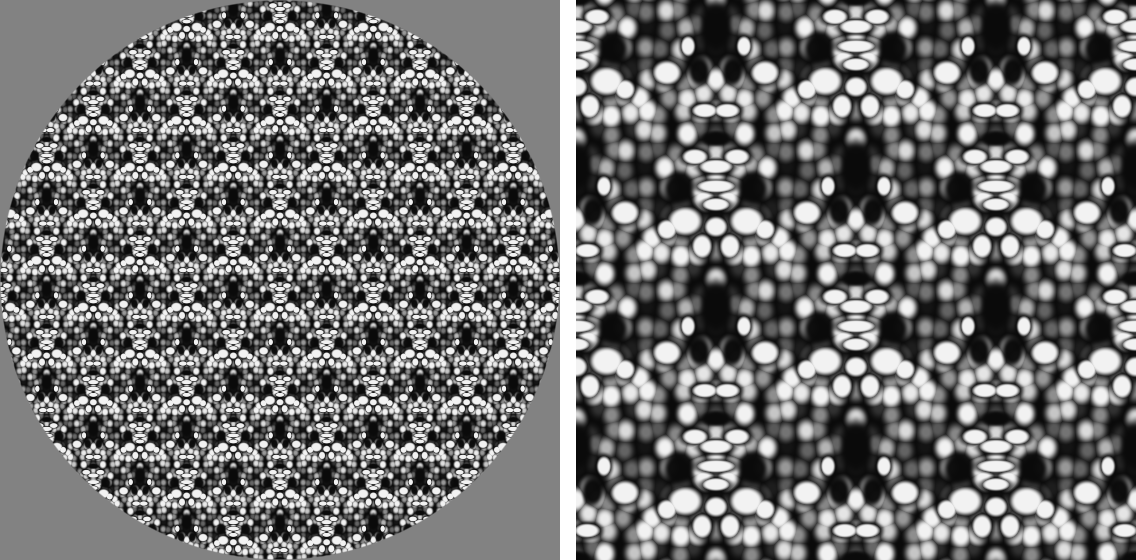
Left, the full canvas; right, a detail of the centre.
Write a Shadertoy shader that draws this pattern.

```glsl
// A grey disc of mirrored, half-dropped ornament: six periods across and six down.
// Jittered soft grains share hashes under the symmetry; a few ellipses carve
// the main light and dark shapes. The disc lies on a plain grey ground.

const float TILES = 12.0;   // half periods per canvas side
const float GRAINS = 8.0;   // grains per half period
const float GROUND = 0.51;
const float DISC_RADIUS = 0.499;

// Ellipses: centre xy, radii zw, in half periods
const vec4 LIGHTS[11] = vec4[11](
    vec4(0.00, 0.00, 0.14, 0.045), vec4(0.00, -0.13, 0.10, 0.045),
    vec4(0.15, 0.21, 0.09, 0.055), vec4(0.00, 0.14, 0.12, 0.050),
    vec4(0.08, 0.54, 0.09, 0.050), vec4(0.22, -0.25, 0.12, 0.100),
    vec4(0.35, -0.31, 0.07, 0.070), vec4(0.00, -0.29, 0.08, 0.070),
    vec4(0.10, -0.43, 0.07, 0.085), vec4(0.35, -1.19, 0.10, 0.085),
    vec4(0.20, -1.00, 0.05, 0.070));
const vec4 DARKS[4] = vec4[4](
    vec4(0.27, -0.02, 0.10, 0.11), vec4(0.00, -0.86, 0.10, 0.20),
    vec4(0.00, 0.34, 0.09, 0.05), vec4(0.12, -1.18, 0.07, 0.10));

vec3 hash32(vec2 p)
{
    vec3 h = fract(p.xyx * vec3(0.1031, 0.1030, 0.0973));
    h += dot(h, h.yxz + 33.33);
    return fract((h.xxy + h.yzz) * h.zyx);
}

// Random values of a grain; mirrored and half-dropped grains agree
vec3 grainSeed(vec2 id, float count)
{
    float row = floor(id.y / count);
    float column = mod(id.x - row * count, 2.0 * count);
    float side = column > count ? -1.0 : 1.0;
    column = min(column, 2.0 * count - column);
    if (column < 0.5 || column > count - 0.5) side = 0.0;
    vec3 seed = hash32(vec2(column, id.y - row * count) + 17.0);
    return vec3((seed.xy - 0.5) * vec2(side, 1.0), seed.z);
}

// Brightest of the soft grains around p
float grains(vec2 p, float count)
{
    vec2 g = p * count;
    vec2 home = round(g);
    float tone = 0.0;
    for (int y = -2; y <= 2; y++)
    for (int x = -2; x <= 2; x++)
    {
        vec2 id = home + vec2(x, y);
        vec3 seed = grainSeed(id, count);
        float d = length((g - id - 0.75 * seed.xy) * vec2(1.1, 0.95));
        float shine = mix(0.10, 1.0, seed.z);
        tone = max(tone, shine * (1.0 - smoothstep(0.15, 1.0, d)));
    }
    return tone;
}

// Scaled distance to the nearest copy of an ellipse, 1 on its outline
float ellipseDistance(vec2 p, vec4 ellipse)
{
    float nearest = 100.0;
    for (int k = 0; k < 2; k++)
    {
        vec2 q = p + float(k);
        q.x = abs(q.x - 2.0 * round(0.5 * q.x));
        q -= ellipse.xy;
        q.y -= 2.0 * round(0.5 * q.y);
        nearest = min(nearest, length(q / ellipse.zw));
    }
    return nearest;
}

float ornament(vec2 p)
{
    float tone = grains(p, GRAINS);

    // Dark hollows
    for (int i = 0; i < DARKS.length(); i++)
    {
        float d = ellipseDistance(p, DARKS[i]);
        tone *= mix(0.12, 1.0, smoothstep(0.55, 1.35, d));
    }

    // Light shapes with dark rims
    float light = 0.0;
    float rim = 1.0;
    for (int i = 0; i < LIGHTS.length(); i++)
    {
        float d = ellipseDistance(p, LIGHTS[i]);
        light = max(light, 1.0 - smoothstep(0.55, 1.3, d));
        rim = min(rim, smoothstep(0.8, 1.6, d));
    }
    tone = max(tone * mix(0.35, 1.0, rim), 0.96 * light);
    return mix(0.04, 0.95, smoothstep(0.02, 0.92, tone));
}

void mainImage(out vec4 fragColor, in vec2 fragCoord)
{
    vec2 uv = fragCoord / iResolution.xy;
    float tone = ornament(uv * TILES + vec2(0.0, 0.33));

    // Disc on the ground
    float edge = 1.0 / iResolution.y;
    float outside = smoothstep(-edge, edge, length(uv - 0.5) - DISC_RADIUS);
    fragColor = vec4(vec3(mix(tone, GROUND, outside)), 1.0);
}
```
